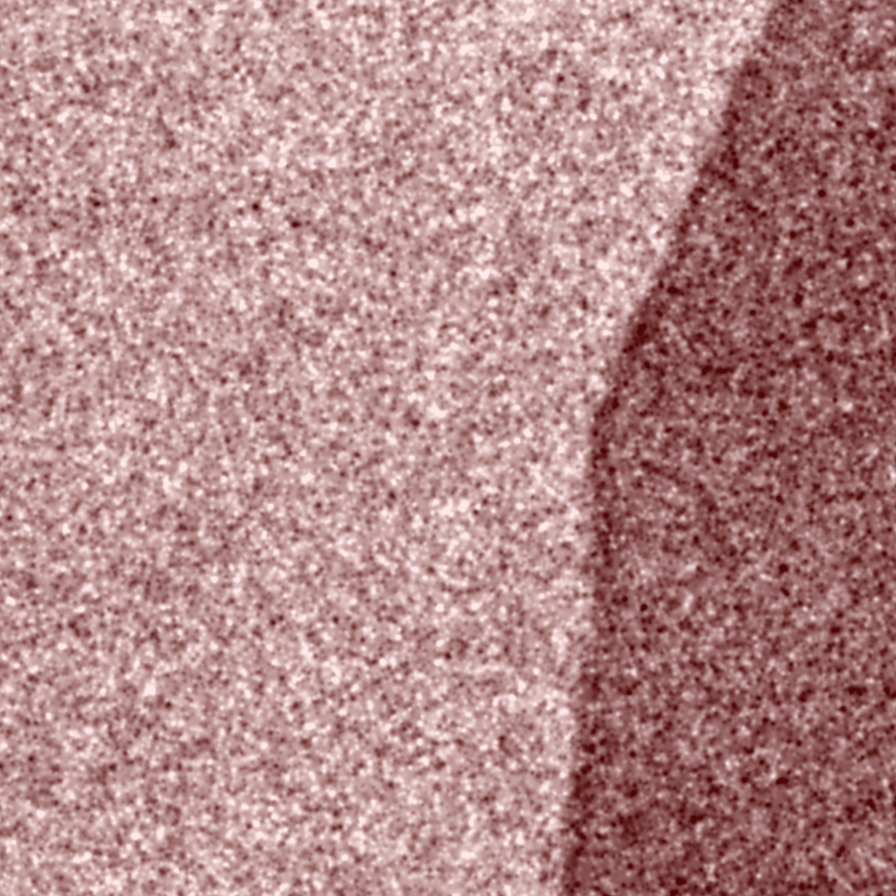
This texture is drawn by a three.js fragment shader. Its source:

```glsl
varying vec2 vUv;

vec3 hash3(vec2 cell) {
  vec3 p = fract(cell.xyx * vec3(0.1031, 0.1030, 0.0973));
  p += dot(p, p.yxz + 33.33);
  return fract((p.xxy + p.yzz) * p.zyx);
}

// Cellular grain: light and dark soft spots at jittered cell points
float grain(vec2 p) {
  vec2 cell = floor(p);
  float sum = 0.0;
  for (int j = -1; j <= 1; j++) {
    for (int i = -1; i <= 1; i++) {
      vec2 neighbour = cell + vec2(float(i), float(j));
      vec3 spot = hash3(neighbour + 17.0);
      vec2 offset = neighbour + spot.xy - p;
      sum += (spot.z * 2.0 - 1.0) * exp(-4.0 * dot(offset, offset));
    }
  }
  return sum;
}

// Horizontal position of the fold at height y
float foldLine(float y) {
  float bend = 0.658 + 0.43 * max(y - 0.53, 0.0) - 0.125 * max(0.3 - y, 0.0);
  return bend + 0.003 * sin(y * 47.0) + 0.002 * sin(y * 113.0 + 1.0);
}

void main() {
  vec2 uv = vUv;
  float coarse = grain(uv * 112.0);
  float fine = grain(uv * 175.0 + 41.0);
  float patches = grain(uv * 17.0 + 9.0);

  // Lit left face and shaded right face
  float side = uv.x - foldLine(uv.y) + 0.004 * coarse;
  float lit = 0.765 + 0.03 * smoothstep(0.55, 1.0, uv.y)
            - 0.02 * smoothstep(0.25, 0.0, uv.x);
  float shaded = 0.565 + 0.02 * cos(uv.y * 9.0 + uv.x * 4.0);
  float tone = mix(lit, shaded, smoothstep(-0.008, 0.01, side));

  // Pale rim before the fold, dark crease after it
  tone += 0.03 * exp(-pow((side + 0.03) / 0.03, 2.0));
  tone -= 0.07 * exp(-pow((side - 0.013) / 0.014, 2.0));

  tone += 0.21 * coarse + 0.17 * fine + 0.035 * patches;
  tone = clamp(tone, 0.3, 1.0);

  // Dusky rose ramp
  float rose = 1.27 * tone - 0.36;
  gl_FragColor = vec4(tone, rose + 0.003, rose, 1.0);
}
```
